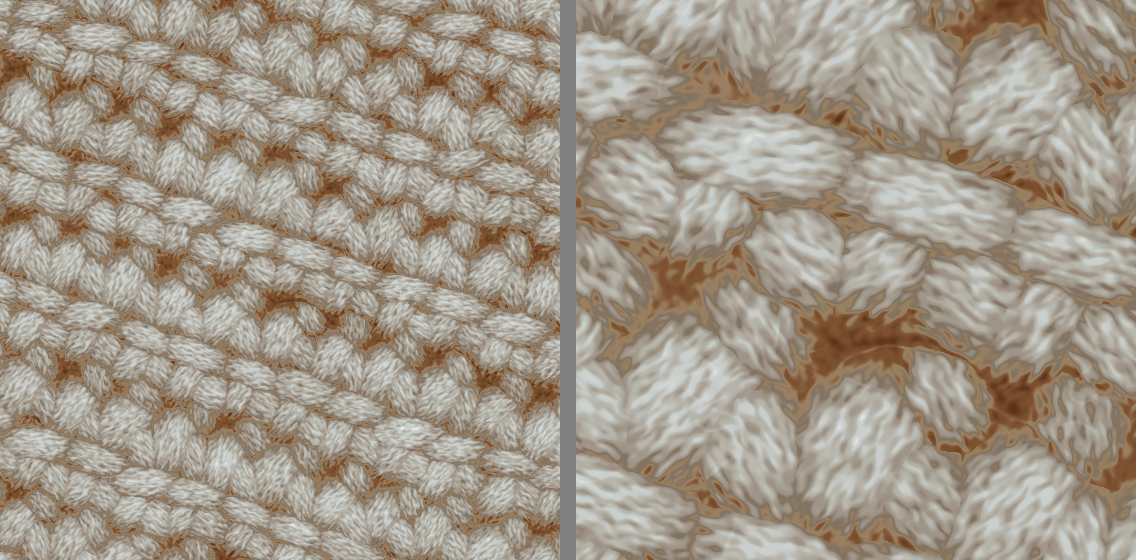
Left, the full canvas; right, a detail of the centre.
Reproduce this texture procedurally as a WebGL 1 fragment shader.

```glsl
precision highp float;
// Cream crocheted wool: slanting rows of puffs, cords and small bumps with tan holes.
uniform vec2 u_resolution;

const vec2  STITCH = vec2(0.0935, 0.2523);  // stitch width, height of a row group
const vec2  ORIGIN = vec2(0.027, 0.115);    // first hole, measured from the top left
const float SLOPE = 0.355;                  // fall of the rows to the right
const float WOBBLE = 0.014;                 // large-scale bending of the rows
const float FRAY = 0.0028;                  // raggedness of the yarn outlines
const float JITTER = 0.17;                  // shift of each lobe, in stitches
const float SIZE_VARIATION = 0.13;
const float ANGLE_VARIATION = 0.30;
const vec2  LIGHT = vec2(0.35, -0.94);      // y points down
const vec2  STREAK_SCALE = vec2(75.0, 215.0);
const float STREAK_AMOUNT = 0.42;
const float PLY_WIDTH = 0.0115;
const float PLY_AMOUNT = 0.05;
const float FUZZ_AMOUNT = 0.09;

const vec3 HOLE   = vec3(0.36, 0.20, 0.10);
const vec3 RUST   = vec3(0.49, 0.32, 0.19);
const vec3 TAN    = vec3(0.60, 0.50, 0.38);
const vec3 UMBER  = vec3(0.51, 0.45, 0.38);
const vec3 WOOL   = vec3(0.62, 0.58, 0.53);
const vec3 CREAM  = vec3(0.71, 0.70, 0.66);
const vec3 SHEEN  = vec3(0.79, 0.81, 0.80);
const vec3 GLINT  = vec3(0.93, 0.95, 0.94);

// Highest lobe found so far and the height of the runner-up
struct Surface {
  float height;
  float below;
  vec2 grain;   // along and across the yarn
  vec2 bulge;   // offset from the lobe centre, in radii
  float seed;
};

vec2 hash2(vec2 p) {
  vec3 a = fract(vec3(p.xyx) * vec3(0.1031, 0.1030, 0.0973));
  a += dot(a, a.yzx + 33.33);
  return fract((a.xx + a.yz) * a.zy);
}

float gradDot(vec2 cell, vec2 f) {
  float angle = 6.2832 * hash2(cell).x;
  return dot(vec2(cos(angle), sin(angle)), f);
}

float noise(vec2 p) {
  vec2 i = floor(p), f = p - i;
  vec2 w = f * f * f * (f * (f * 6.0 - 15.0) + 10.0);
  vec2 e = vec2(1.0, 0.0);
  return mix(mix(gradDot(i, f), gradDot(i + e, f - e), w.x),
             mix(gradDot(i + e.yx, f - e.yx), gradDot(i + 1.0, f - 1.0), w.x), w.y);
}

// Adds one soft loop of yarn; spot is its place within the stitch
void addLobe(inout Surface s, vec2 p, vec2 cell, vec2 spot, vec2 radii, float angle, float top) {
  vec2 id = cell + spot * 37.0 + 50.0;
  vec2 r = hash2(id) - 0.5, k = hash2(id + 17.3) - 0.5;
  vec2 c = (cell + spot + r * JITTER * vec2(1.0, 0.4)) * STITCH;
  vec2 d = p - c - vec2(0.0, SLOPE * c.x);
  angle += 2.0 * ANGLE_VARIATION * k.x;
  vec2 axis = vec2(cos(angle), sin(angle));
  vec2 local = vec2(dot(d, axis), dot(d, vec2(-axis.y, axis.x)));
  vec2 q = local / (radii * (1.0 + 2.0 * SIZE_VARIATION * k.y));
  float e = dot(q, q);
  float h = top * (1.0 + 0.16 * r.y) / (1.0 + e * e);
  if (h > s.height) {
    s.below = s.height;
    s.height = h;
    s.grain = local;
    s.bulge = q.x * axis + q.y * vec2(-axis.y, axis.x);
    s.seed = 40.0 * (r.x + k.x + 1.0);
  } else {
    s.below = max(s.below, h);
  }
}

vec3 ramp(float t) {
  vec3 c = mix(HOLE, RUST, smoothstep(-0.10, 0.06, t));
  c = mix(c, TAN, smoothstep(0.06, 0.17, t));
  c = mix(c, UMBER, smoothstep(0.19, 0.29, t));
  c = mix(c, WOOL, smoothstep(0.30, 0.46, t));
  c = mix(c, CREAM, smoothstep(0.46, 0.68, t));
  c = mix(c, SHEEN, smoothstep(0.66, 0.88, t));
  return mix(c, GLINT, smoothstep(0.90, 1.25, t));
}

void main() {
  vec2 uv = gl_FragCoord.xy / u_resolution;
  vec2 canvas = vec2(uv.x, 1.0 - uv.y);
  vec2 bend = vec2(noise(canvas * 4.0 + 3.0), noise(canvas * 4.0 + 29.0));
  vec2 fray = vec2(noise(canvas * 90.0 + 7.0), noise(canvas * 90.0 + 51.0));
  vec2 p = canvas - vec2(ORIGIN.x, ORIGIN.y + SLOPE * ORIGIN.x) + WOBBLE * bend + FRAY * fray;
  vec2 home = floor(vec2(p.x, p.y - SLOPE * p.x) / STITCH);
  float full = mix(0.95, 1.05, canvas.y);   // tighter holes toward the bottom

  // Stitches: two-legged puff, post between holes, cord, pair of bumps
  Surface s = Surface(0.0, 0.0, p, vec2(0.0), 0.0);
  for (int j = -1; j <= 1; j++) {
    for (int i = -1; i <= 1; i++) {
      vec2 cell = home + vec2(float(i), float(j));
      addLobe(s, p, cell, vec2(0.02, 0.26), full * vec2(0.052, 0.041), -0.75, 1.0);
      addLobe(s, p, cell, vec2(0.42, 0.31), full * vec2(0.050, 0.032), 1.05, 0.93);
      addLobe(s, p, cell, vec2(0.50, 0.03), full * vec2(0.036, 0.027), 1.25, 0.80);
      addLobe(s, p, cell, vec2(0.45, 0.57), full * vec2(0.060, 0.029), 0.16, 1.0);
      addLobe(s, p, cell, vec2(0.18, 0.79), full * vec2(0.039, 0.032), -0.60, 0.95);
      addLobe(s, p, cell, vec2(0.68, 0.80), full * vec2(0.039, 0.032), 0.65, 0.93);
    }
  }

  // Twisted plies, fine fibres and stray hairs
  float crease = smoothstep(0.0, 0.20, s.height - s.below);
  float streak = noise(s.grain * STREAK_SCALE + s.seed);
  streak += 0.5 * noise((s.grain + 0.3 * s.grain.yx) * STREAK_SCALE * 0.6 + s.seed + 9.0);
  float ply = sin(6.2832 * (s.grain.y + 0.45 * s.grain.x) / PLY_WIDTH + 3.0 * streak);
  float hair = 1.0 - smoothstep(0.0, 0.09, abs(noise(canvas * 38.0 + 2.0 * bend)));
  hair *= smoothstep(-0.1, 0.4, noise(canvas * 23.0 + 60.0));

  // Tone from depth, light and fibre
  float raised = smoothstep(0.1, 0.6, s.height);
  float tone = -0.13 + 0.84 * s.height - 0.07 * (1.0 - crease) * raised;
  tone += mix(0.45, 1.0, crease) * raised * (0.17 * dot(s.bulge, LIGHT)
        + STREAK_AMOUNT * streak + PLY_AMOUNT * ply);
  tone += FUZZ_AMOUNT * hair + 0.12 * noise(canvas * 150.0) + 0.10 * bend.x;
  gl_FragColor = vec4(ramp(tone), 1.0);
}
```
